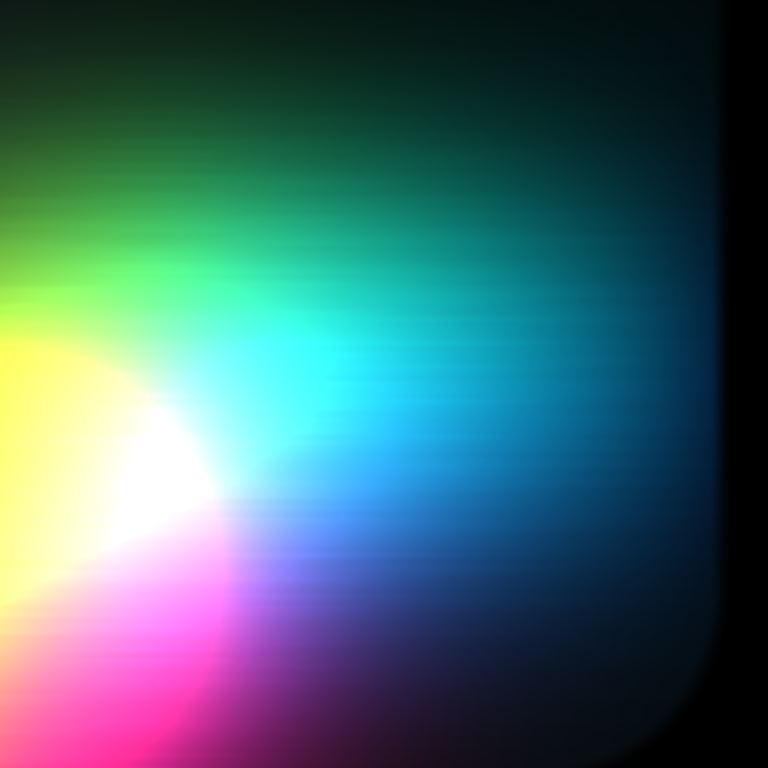
A WebGL 2 fragment shader for this background:

```glsl
#version 300 es
precision highp float;
// Overexposed spectral glow: white core at lower left, fading to a dark right border.

uniform vec2 u_resolution;
out vec4 outColor;

const vec3 HAZE = vec3(0.006, 0.042, 0.045);
const vec2 GRAIN_CELLS = vec2(5.0, 130.0);
const float GRAIN_STRENGTH = 0.045;

// Random value of a grid cell
float hash(vec2 cell) {
    vec3 q = fract(cell.xyx * 0.1031);
    q += dot(q, q.yzx + 33.33);
    return fract((q.x + q.y) * q.z);
}

// Smooth noise between the cell values
float valueNoise(vec2 p) {
    vec2 cell = floor(p);
    vec2 f = fract(p);
    f = f * f * (3.0 - 2.0 * f);
    float low = mix(hash(cell), hash(cell + vec2(1.0, 0.0)), f.x);
    float high = mix(hash(cell + vec2(0.0, 1.0)), hash(cell + 1.0), f.x);
    return mix(low, high, f.y);
}

// Bell curve around a centre
float bell(float value, float centre, float width) {
    float t = (value - centre) / width;
    return exp(-0.5 * t * t);
}

// Minimum with a rounded crossing
float smoothMin(float a, float b, float softness) {
    float h = max(softness - abs(a - b), 0.0) / softness;
    return min(a, b) - 0.25 * h * h * softness;
}

// Elliptical light, above one inside and decaying exponentially outside
float ellipseGlow(vec2 p, vec2 centre, vec2 radii, float decay) {
    return exp(decay * (1.0 - length((p - centre) / radii)));
}

// Horizontal beam whose centre drops and whose width spreads toward the left
float bentBeam(vec2 p, float axis, vec2 drop, float width, vec2 spread) {
    float centre = axis - drop.x * exp(-drop.y * p.x);
    float sigma = width + spread.x * exp(-spread.y * p.x);
    return bell(p.y, centre, sigma);
}

// Inside of a frame with a straight right side and a rounded lower corner
float frameMask(vec2 p, vec2 corner, float radius, float blur) {
    vec2 q = vec2(p.x - corner.x, corner.y - p.y) + radius;
    float d = length(max(q, 0.0)) + min(max(q.x, q.y), 0.0) - radius;
    return 1.0 - smoothstep(-blur, blur, d);
}

void main() {
    vec2 uv = gl_FragCoord.xy / u_resolution;

    // Strength of the green and blue light along the width
    float greenPower = smoothMin(1.31, max(1.69 - 1.717 * uv.x, 0.0), 0.15);
    float bluePower = smoothMin(0.55 + 2.7 * uv.x, max(1.88 - 1.8 * uv.x, 0.0), 0.5);

    // Each channel clips on its own, giving yellow, cyan, pink and white
    vec3 light;
    light.r = ellipseGlow(uv, vec2(0.026, 0.255), vec2(0.265, 0.29), 1.95);
    light.g = greenPower * bentBeam(uv, 0.544, vec2(0.143, 3.84), 0.18, vec2(0.06, 3.1));
    light.b = bluePower * bentBeam(uv, 0.54, vec2(0.384, 2.8), 0.19, vec2(0.182, 5.12));

    // Faint horizontal grain
    float grain = 1.0 + GRAIN_STRENGTH * (valueNoise(uv * GRAIN_CELLS) - 0.5);

    // Dim haze, cut off by the black border
    float mask = frameMask(uv, vec2(0.938, -0.016), 0.25, 0.015);
    outColor = vec4(clamp((light + HAZE) * grain * mask, 0.0, 1.0), 1.0);
}
```
